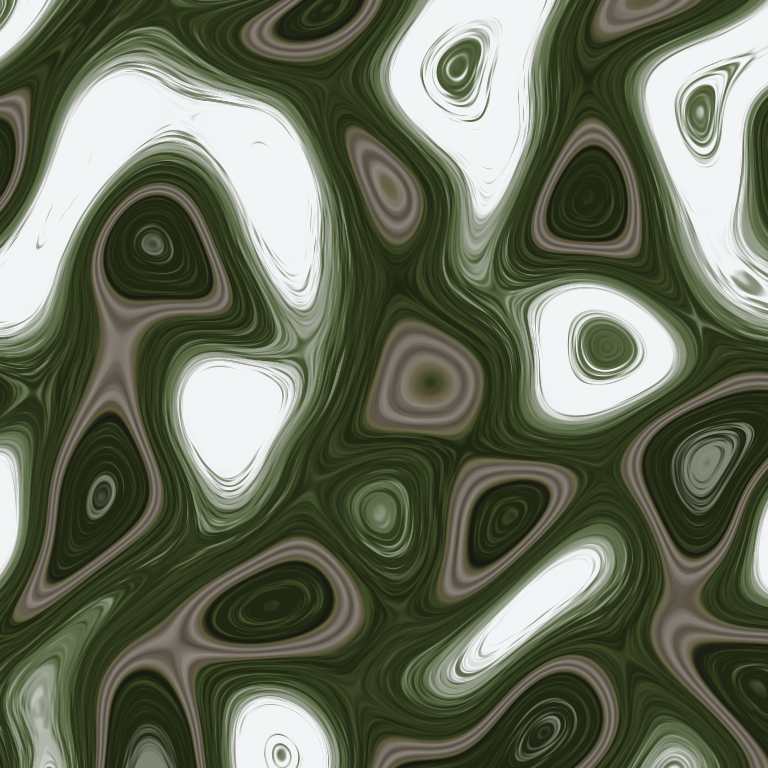
Give the GLSL for this background, as a WebGL 2 fragment shader.

```glsl
#version 300 es
precision highp float;

uniform vec2 u_resolution;
out vec4 fragColor;

// Bends the plane so that the cells become irregular
vec2 warp(vec2 p) {
    p += 0.034 * sin(p.yx * vec2(9.0, 11.0) + vec2(0.6, 2.3));
    p += 0.015 * sin(p.yx * vec2(25.0, 21.0) + vec2(4.1, 1.2));
    return p;
}

// Smooth hills and hollows: plane waves in spread directions
float relief(vec2 p) {
    vec2 q = warp(p) * vec2(1.08, 0.95);
    float sum = 0.0;
    for (int i = 0; i < 7; i++) {
        float n = float(i);
        float angle = 2.4 * n + 0.15;
        vec2 direction = vec2(cos(angle), sin(angle));
        sum += sin(dot(q, direction) * (16.5 + 1.4 * n) + 1.7 * n * n + 0.8);
    }
    return 0.48 * sum + 0.95 * (p.y - 0.5);
}

// Fine fibres that follow the contours, faded where too thin to resolve
float fibres(float height, vec2 p, float pixelStep) {
    float sum = 0.0, frequency = 17.0;
    for (int i = 0; i < 6; i++) {
        float n = float(i);
        vec2 direction = vec2(cos(n * 1.9), sin(n * 1.9));
        float drift = 2.6 * sin(dot(p, direction) * (9.0 + 5.0 * n) + n);
        drift += 0.9 * sin(dot(p, direction.yx) * (55.0 + 17.0 * n) + drift);
        float blur = frequency * pixelStep;
        sum += 0.38 * sin(height * frequency + drift) * exp(-0.09 * blur * blur);
        frequency *= 1.6;
    }
    float patches = 0.85 + 0.35 * sin(p.x * 17.0 + 3.0 * sin(p.y * 13.0));
    return sum * patches;
}

// One where x lies between low and high, with soft sides
float band(float x, float low, float high, float soft) {
    return smoothstep(low - soft, low + soft, x) * (1.0 - smoothstep(high - soft, high + soft, x));
}

void main() {
    vec2 p = gl_FragCoord.xy / u_resolution;
    float height = relief(p);
    float pixelStep = fwidth(height);
    float fibre = fibres(height, p, pixelStep);

    vec3 darkGreen = vec3(0.12, 0.15, 0.07);
    vec3 moss = vec3(0.24, 0.29, 0.15);
    vec3 sage = vec3(0.36, 0.42, 0.28);
    vec3 mist = vec3(0.58, 0.61, 0.54);
    vec3 white = vec3(0.95, 0.955, 0.965);

    // Green slopes rising through streaked sage and mist to white
    float level = height + 0.19 * fibre;
    vec3 color = mix(darkGreen, moss, clamp(0.52 + 0.3 * height + 0.7 * fibre, 0.0, 1.0));
    color = mix(color, sage, smoothstep(0.18, 0.46, level));
    color = mix(color, mist, smoothstep(0.46, 0.72, level));
    color = mix(color, white, smoothstep(0.72, 0.95, level));

    // Pale and dark threads along the slopes
    float slope = band(height, 0.05, 0.9, 0.25);
    color = mix(color, mist, 0.75 * slope * smoothstep(0.35, 1.1, fibre));
    color = mix(color, moss, 0.65 * slope * smoothstep(0.35, 1.1, -fibre));

    // Ringed green cores on the highest peaks
    float peak = smoothstep(1.75, 2.1, height + 0.22 * fibre);
    vec3 core = mix(sage, moss, smoothstep(2.0, 2.6, height + 0.3 * fibre));
    color = mix(color, core, peak);

    // Pale rings in the deepest hollows
    color = mix(color, mist, 0.8 * smoothstep(1.75, 2.3, -height + 0.3 * fibre));

    // Folded taupe ribbons with olive rims and a dark inner line
    float fold = 0.5 + 0.5 * sin(height * 34.0 + 1.5 * sin(p.x * 8.0 + p.y * 6.0));
    vec3 taupe = mix(vec3(0.34, 0.315, 0.27), vec3(0.51, 0.485, 0.45), fold);
    taupe += 0.03 * fibre;
    float rim = 1.0 - band(height, -0.94, -0.6, 0.06);
    taupe = mix(taupe, vec3(0.38, 0.36, 0.21), 0.75 * rim);
    float shade = exp(-pow((height + 1.07) / 0.05, 2.0));
    color = mix(color, vec3(0.08, 0.08, 0.06), 0.75 * shade);
    color = mix(color, taupe, band(height, -1.0, -0.54, 0.035));

    fragColor = vec4(clamp(color, 0.0, 1.0), 1.0);
}
```
